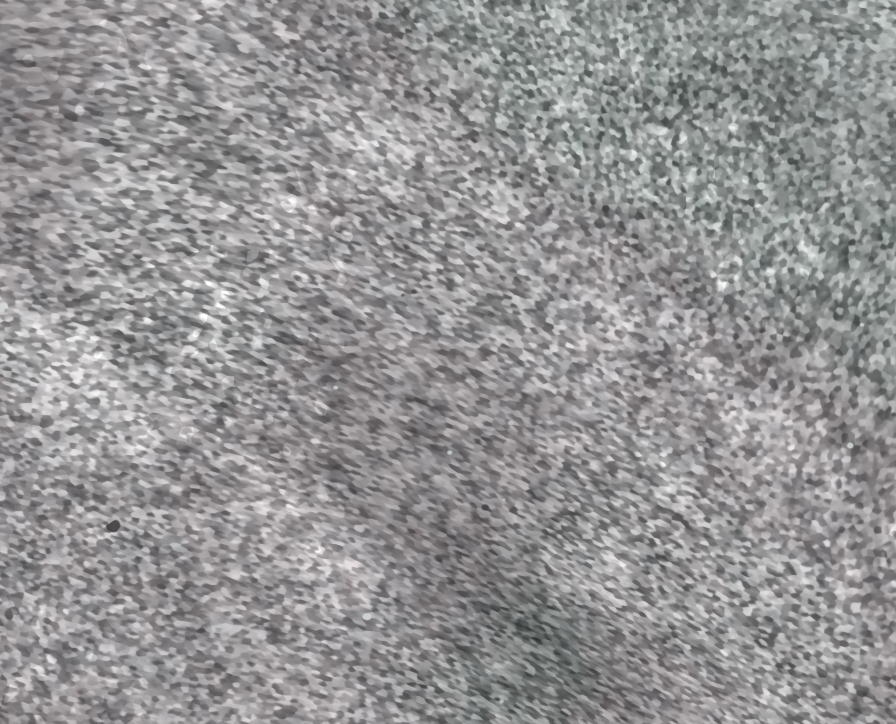
A Shadertoy shader for this texture:

```glsl
vec3 hash3(vec2 p) {
    vec3 h = fract(p.xyx * vec3(0.1031, 0.1030, 0.0973));
    h += dot(h, h.yxz + 33.33);
    return fract((h.xxy + h.yzz) * h.zyx);
}

// Smooth cellular noise: scattered grains blended by distance
float cells(vec2 p) {
    vec2 cell = floor(p), local = p - cell;
    float sum = 0.0, total = 0.0;
    for (int y = -1; y <= 1; y++)
    for (int x = -1; x <= 1; x++) {
        vec2 offset = vec2(x, y);
        vec3 rnd = hash3(cell + offset + 300.0);
        vec2 d = offset + rnd.xy - local;
        float weight = exp(-6.0 * dot(d, d));
        sum += rnd.z * weight;
        total += weight;
    }
    return sum / total - 0.5;
}

mat2 rotate(float angle) {
    float c = cos(angle), s = sin(angle);
    return mat2(c, -s, s, c);
}

float ridge(float x, float center, float width) {
    float d = (x - center) / width;
    return exp(-d * d);
}

float blob(vec2 p, vec2 center, vec2 radius) {
    vec2 d = (p - center) / radius;
    return exp(-dot(d, d));
}

void mainImage(out vec4 fragColor, in vec2 fragCoord) {
    vec2 p = fragCoord / iResolution.y;
    float pixel = 1.0 / iResolution.y;

    // Broad stains, stretched along the worn diagonal
    vec2 worn = rotate(-0.66) * p;
    float stain = cells(worn * vec2(3.0, 6.0) + 7.0);
    float mottle = cells(worn * vec2(11.0, 17.0) + 31.0);
    float blotch = cells(p * 34.0 + 53.0);
    float across = worn.y + 0.03 * stain + 0.012 * mottle;
    float shade = 0.566 + 0.10 * stain + 0.09 * mottle + 0.06 * blotch;

    // Pale tracks with dark edges
    float fade = 0.75 + mottle;
    shade += fade * (0.065 * ridge(across, 0.99, 0.045) - 0.085 * ridge(across, 1.055, 0.028));
    shade += fade * (0.055 * ridge(across, 0.47, 0.05) - 0.06 * ridge(across, 0.545, 0.022));

    // Damp dark patches and pale corner
    vec2 bent = p + 0.08 * vec2(stain, mottle);
    float damp = blob(bent, vec2(0.73, 0.08), vec2(0.10, 0.15));
    float corner = smoothstep(1.03, 1.2, across);
    shade -= 0.09 * damp + 0.05 * blob(bent, vec2(1.02, 0.80), vec2(0.22, 0.09));
    shade -= 0.06 * blob(bent, vec2(1.22, 0.58), vec2(0.10, 0.14));
    shade += 0.06 * blob(bent, vec2(1.15, 0.86), vec2(0.06, 0.16));
    shade += 0.05 * blob(bent, vec2(0.78, 0.44), vec2(0.09, 0.10));

    // Fine slanted grit
    vec2 slant = rotate(-0.35 + 0.1 * sin(p.x * 4.0 + p.y * 3.0)) * p;
    float grit = cells(slant * vec2(105.0, 185.0));
    float coarse = cells(slant * vec2(52.0, 84.0) + 90.0);
    shade += 0.40 * grit * (1.0 + 0.5 * stain) + 0.11 * coarse;

    // Clustered pale flecks
    float cluster = smoothstep(0.05, 0.35, cells(p * 6.0 + 140.0));
    shade += 0.16 * cluster * smoothstep(0.2, 0.42, cells(p * 75.0 + 170.0));

    // Mauve surface turning green where damp
    float green = clamp(corner + damp + 0.7 * stain, 0.0, 1.0);
    vec3 color = shade + mix(vec3(0.008, -0.007, 0.002), vec3(-0.014, 0.010, 0.002), green);
    color += 0.012 * blotch * vec3(1.0, -0.4, -0.6);

    // Scattered chips, mostly white, with ragged outlines
    for (int i = 0; i < 26; i++) {
        vec3 rnd = hash3(vec2(float(i) * 3.7 + 1.0, 19.0));
        vec2 d = p - rnd.xy * vec2(iResolution.x / iResolution.y, 1.0);
        float radius = 0.0025 + 0.0065 * pow(rnd.z, 5.0);
        float edge = length(d * vec2(0.85, 1.0)) - radius * (1.0 + 0.9 * coarse);
        float chip = 1.0 - smoothstep(-pixel, pixel, edge);
        vec3 paint = i % 5 == 0 ? vec3(0.27, 0.26, 0.27) : vec3(0.82, 0.85, 0.84);
        color = mix(color, paint, chip * (0.65 + 0.3 * rnd.z));
    }

    fragColor = vec4(clamp(color, 0.0, 1.0), 1.0);
}
```
